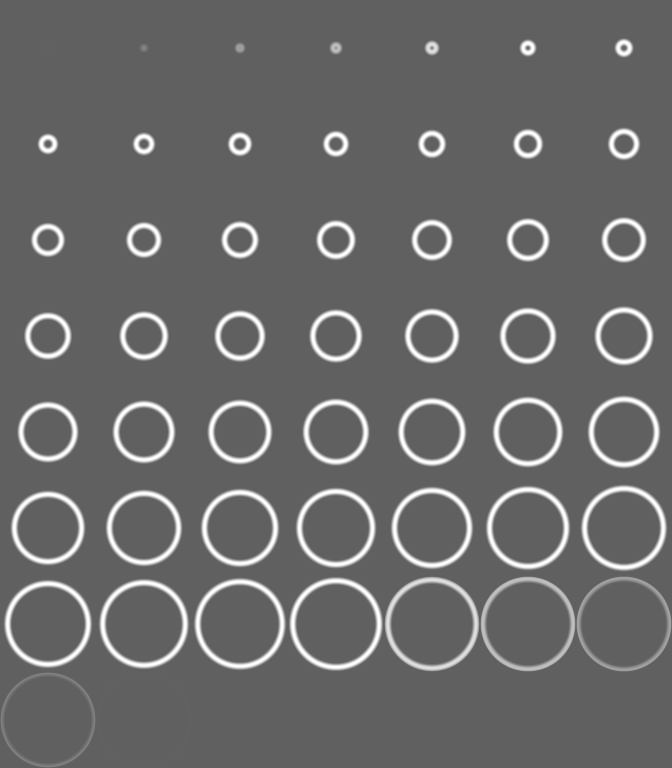
A WebGL 2 fragment shader for this pattern:

```glsl
#version 300 es
precision highp float;

uniform vec2 u_resolution;
out vec4 fragColor;

// Soft-edged ring, brightest on its centre line
float softRing(float dist, float radius) {
    return 1.0 - smoothstep(0.003, 0.05, abs(dist - radius));
}

void main() {
    // Grid of 7 by 8 cells, counted from the top left
    vec2 grid = gl_FragCoord.xy / u_resolution * vec2(7.0, 8.0);
    vec2 cell = floor(grid);
    float frame = (7.0 - cell.y) * 7.0 + cell.x;
    float dist = length(fract(grid) - 0.5);

    // The ring grows with each frame and is cut off at the cell border
    float ring = softRing(dist, frame * 0.01);
    ring *= 1.0 - smoothstep(0.487, 0.5, dist);

    // Fade in over the first five frames, out over the last five
    float fade = clamp(min(frame, 50.0 - frame) / 5.0, 0.012, 1.0);
    fade *= step(frame, 50.5);

    vec3 background = vec3(0.376);
    vec3 ringColor = vec3(1.0);
    fragColor = vec4(mix(background, ringColor, ring * fade), 1.0);
}
```
